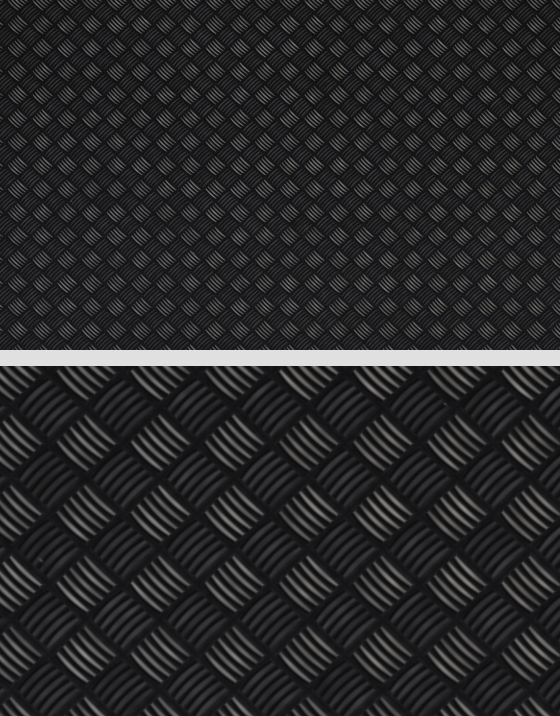
Top, the full canvas; bottom, a detail of the centre.
Reproduce this texture procedurally as a Shadertoy shader.

```glsl
// Dark five-bar tread plate: a diamond checkerboard of bright and dim curved ribs.

const vec2  REPEATS      = vec2(22.66, 14.87); // bright diamonds across and down
const vec2  PHASE        = vec2(0.71, 0.82);   // centre of the first bright diamond
const float BARS         = 5.0;                // ribs per diamond
const float BAR_SPACING  = 0.182;              // in diamond edges
const float BRIGHT_WIDTH = 0.040;              // half widths
const float DIM_WIDTH    = 0.050;
const float BAR_LENGTH   = 0.43;               // half length
const float BAR_CURVE    = 0.17;
const float BAR_SOFTNESS = 0.035;
const float BAR_VARIATION = 0.30;
const float SHADOW_SHIFT = 0.07;
const int   SPECKS       = 12;
const float SPECK_SIZE   = 0.0035;             // in canvas heights

const vec3 PLATE_LOW   = vec3(0.118, 0.116, 0.125);
const vec3 PLATE_HIGH  = vec3(0.092, 0.090, 0.096);
const vec3 GROOVE      = vec3(0.046, 0.046, 0.052);
const vec3 DIM_BAR     = vec3(0.186, 0.181, 0.187);
const vec3 BRIGHT_COOL = vec3(0.392, 0.392, 0.396);
const vec3 BRIGHT_WARM = vec3(0.412, 0.405, 0.390);
const vec3 SPECK       = vec3(0.36, 0.36, 0.37);

float hash(vec2 p) {
    vec3 q = fract(p.xyx * vec3(0.1031, 0.1030, 0.0973));
    q += dot(q, q.yzx + 33.33);
    return fract((q.x + q.y) * q.z);
}

vec2 gradient(vec2 p) {
    float angle = 6.28318 * hash(p);
    return vec2(cos(angle), sin(angle));
}

// Gradient noise, about -0.7 to 0.7
float noise(vec2 p) {
    vec2 i = floor(p), f = p - i;
    vec2 w = f * f * f * (f * (f * 6.0 - 15.0) + 10.0);
    vec2 e = vec2(1.0, 0.0);
    float low  = mix(dot(gradient(i), f), dot(gradient(i + e), f - e), w.x);
    float high = mix(dot(gradient(i + e.yx), f - e.yx),
                     dot(gradient(i + 1.0), f - 1.0), w.x);
    return mix(low, high, w.y);
}

// Coverage of the nearest rib; q = (across, along) inside one diamond
float ribs(vec2 q, float width, float blur, out float index) {
    float across = q.x - BAR_CURVE * (q.y * q.y - 0.07);
    float last = 0.5 * (BARS - 1.0);
    index = clamp(round(across / BAR_SPACING), -last, last);
    float reach = BAR_LENGTH - 0.012 * abs(index);
    float taper = 1.0 - 0.45 * pow(q.y / reach, 2.0);
    float side = abs(across - index * BAR_SPACING) - width * max(taper, 0.2);
    float tip = abs(q.y) - reach;
    return smoothstep(blur, -blur, max(side, tip));
}

void mainImage(out vec4 fragColor, in vec2 fragCoord) {
    vec2 uv = fragCoord / iResolution.xy;
    vec2 pos = fragCoord / iResolution.y;
    float aspect = iResolution.x / iResolution.y;

    // Diagonal axes make every diamond a unit square
    vec2 p = uv * REPEATS - PHASE;
    vec2 diagonal = vec2(p.x + p.y, p.x - p.y);
    vec2 cell = floor(diagonal + 0.5);
    vec2 q = diagonal - cell;
    bool bright = mod(cell.x + cell.y, 2.0) < 0.5;
    q = bright ? q : q.yx;
    float blur = max(BAR_SOFTNESS, 0.8 * length(REPEATS / iResolution.xy));

    // Plate with uneven light and fine grain
    float cloud = noise(pos * 3.0) + 0.5 * noise(pos * 7.0 + 9.0);
    float grain = noise(pos * 110.0);
    vec3 color = mix(PLATE_LOW, PLATE_HIGH, smoothstep(0.0, 0.8, uv.y));
    color *= 1.0 + 0.06 * cloud + 0.30 * grain;

    // Shadow beside each rib and along the diamond seams
    float index, unused;
    float width = bright ? BRIGHT_WIDTH : DIM_WIDTH;
    float rib = ribs(q, width, blur, index);
    float shadow = ribs(q + vec2(SHADOW_SHIFT, 0.0), width, 1.3 * blur, unused);
    float seam = smoothstep(0.43, 0.5, max(abs(q.x), abs(q.y)));
    color = mix(color, GROOVE, max(0.85 * shadow, 0.4 * seam));

    // Ribs, each worn a little differently
    float wear = 1.0 + BAR_VARIATION * (hash(cell + 17.0 * index + 90.0) - 0.5);
    wear *= 1.0 + 0.10 * (hash(cell + 40.0) - 0.5) + 0.05 * cloud;
    wear *= 1.0 + 0.30 * noise(pos * 60.0 + 5.0);
    vec3 shine = mix(BRIGHT_COOL, BRIGHT_WARM, smoothstep(0.1, 0.65, uv.x));
    shine *= 1.0 - 0.9 * q.y * q.y;
    color = mix(color, (bright ? shine : DIM_BAR) * wear, rib);

    // Scattered dust and small scuffs
    for (int i = 0; i < SPECKS; i++) {
        vec2 seed = vec2(float(i) * 3.7 + 2.0, 11.0);
        vec2 center = vec2(hash(seed) * aspect, hash(seed + 31.0));
        float size = SPECK_SIZE * mix(0.35, 1.0, hash(seed + 57.0));
        vec2 offset = pos - center;
        offset.x += 0.5 * offset.y;
        float dust = exp(-dot(offset, offset) / (size * size));
        color = mix(color, SPECK, 0.65 * dust);
    }

    // Gentle darkening toward the corners
    vec2 edge = uv - 0.5;
    color *= 1.02 - 0.15 * dot(edge, edge);
    fragColor = vec4(color, 1.0);
}
```
